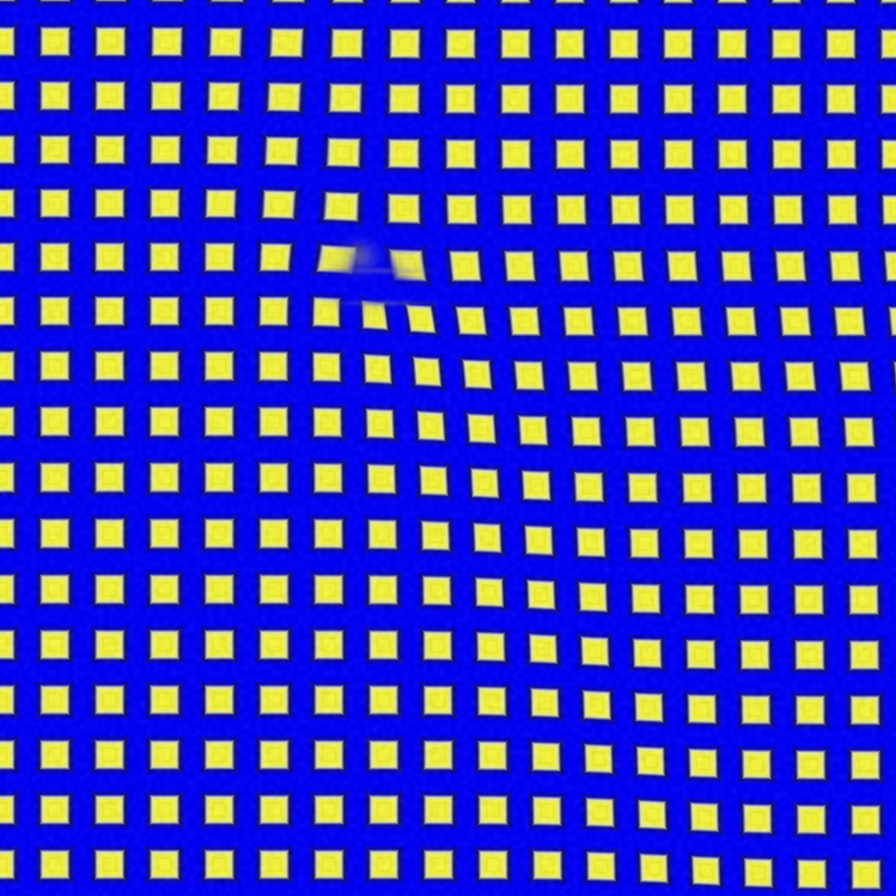
Give the GLSL for this pattern, as a Shadertoy shader.

```glsl
#define CELLS 16.34
#define ROW_PHASE 0.766
#define CORE vec2(6.72, 5.17)
#define MARK_HALF 0.25
#define SOFTNESS 0.04
#define GRAIN 0.06
#define BLUE vec3(0.015, 0.01, 0.94)
#define NAVY vec3(0.07, 0.06, 0.48)
#define PALE vec3(0.87, 0.89, 0.63)
#define YELLOW vec3(0.94, 0.94, 0.24)
#define SMUDGE vec3(0.50, 0.50, 0.66)

vec2 hashGradient(vec2 cell) {
    vec2 h = vec2(dot(cell, vec2(127.1, 311.7)), dot(cell, vec2(269.5, 183.3)));
    return 2.0 * fract(sin(h) * 43758.5) - 1.0;
}

float gradientNoise(vec2 p) {
    vec2 i = floor(p), f = fract(p);
    vec2 u = f * f * (3.0 - 2.0 * f);
    vec2 e = vec2(0.0, 1.0);
    float low = mix(dot(hashGradient(i), f),
                    dot(hashGradient(i + e.yx), f - e.yx), u.x);
    float high = mix(dot(hashGradient(i + e.xy), f - e.xy),
                     dot(hashGradient(i + e.yy), f - e.yy), u.x);
    return mix(low, high, u.y);
}

float blob(vec2 p, vec2 center, vec2 radius) {
    vec2 r = (p - center) / radius;
    return exp(-dot(r, r));
}

// Lattice shift around an edge dislocation, in cells, with y pointing down.
// The two sides of the cut differ by one whole cell, so the lattice stays closed.
vec2 latticeShift(vec2 p) {
    float depth = p.y - CORE.y;
    bool below = depth > 0.0;
    float front = CORE.x + depth * (below ? 0.54 : 0.38);
    float width = 0.4 + 1.5 * (1.0 - exp(-abs(depth) / 1.1));
    float side = 0.5 + 0.5 * tanh((p.x - front) / width);
    float slip = below ? -(0.202 + 0.277 * exp(-depth / 3.2))
                       : 0.415 + 0.106 * exp(depth / 1.06);
    float drift = 0.085 * smoothstep(7.4, 16.3, p.x) * (1.0 - smoothstep(5.3, 8.5, p.y));
    float sag = 0.19 * exp(min(depth, 0.0) / 3.0);
    float squeeze = (p.y - 6.2) / 3.6;
    return vec2(slip * side - drift, sag * side - 0.096 * exp(-squeeze * squeeze));
}

void mainImage(out vec4 fragColor, in vec2 fragCoord) {
    vec2 uv = fragCoord / iResolution.y;
    vec2 p = vec2(uv.x, 1.0 - uv.y) * CELLS;
    float soft = max(SOFTNESS, CELLS / iResolution.y);

    // Square marks on the bent lattice
    vec2 q = p - latticeShift(p) - vec2(0.0, ROW_PHASE);
    vec2 a = abs(fract(q + 0.5) - 0.5);
    float d = max(a.x, a.y) - MARK_HALF;

    // Marks dissolve at the dislocation core
    float keep = 1.0 - 0.95 * blob(p, CORE + vec2(0.06, -0.08), vec2(0.65, 0.42));

    // Dark fringe, strongest at the left and right, then pale rim and yellow center
    float fringe = 1.0 - smoothstep(0.04, 0.09 + soft, d);
    fringe *= mix(0.6, 1.0, smoothstep(-0.06, 0.06, a.x - a.y));
    float rim = 1.0 - smoothstep(-soft, soft, d);
    float center = 1.0 - smoothstep(-0.065 - soft, -0.065 + soft, d);
    float innerLine = 1.0 - smoothstep(0.0, soft, abs(d + 0.13));

    vec3 color = mix(BLUE, NAVY, fringe * keep);
    color = mix(color, PALE, rim * keep);
    color = mix(color, YELLOW, center * keep);
    color *= 1.0 - 0.04 * innerLine * keep;

    // Smudge and thin streaks beside the core
    float smear = 0.6 * blob(p, vec2(6.58, 4.68), vec2(0.26, 0.24));
    smear += 0.35 * blob(p, vec2(7.1, 4.94), vec2(0.6, 0.05));
    smear += 0.35 * blob(p, vec2(7.0, 5.53), vec2(0.7, 0.05));
    color = mix(color, SMUDGE, clamp(smear, 0.0, 1.0));

    // Fine mottling
    color += GRAIN * gradientNoise(p * 9.0) * vec3(0.8, 0.8, 1.0);
    fragColor = vec4(clamp(color, 0.0, 1.0), 1.0);
}
```
